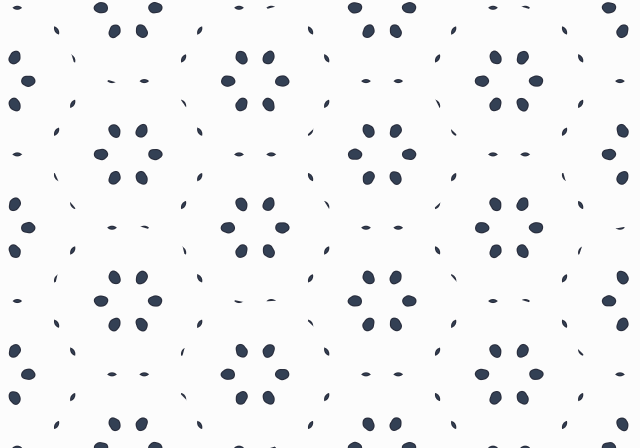
A Shadertoy shader for this pattern:

```glsl
const float PI = 3.14159265;
const float SPACING = 0.3273;                  // distance between rosette centres
const vec2 ORIGIN = vec2(0.5695, 0.8190);
const vec3 PAPER = vec3(0.99);
const vec3 FILL = vec3(0.20, 0.25, 0.33);
const vec3 INK = vec3(0.16, 0.18, 0.24);

float hash(vec2 p) {
    vec3 q = fract(p.xyx * vec3(0.1031, 0.1030, 0.0973));
    q += dot(q, q.yzx + 33.33);
    return fract((q.x + q.y) * q.z);
}

vec2 rotate(vec2 p, float angle) {
    float c = cos(angle), s = sin(angle);
    return vec2(c * p.x - s * p.y, s * p.x + c * p.y);
}

// Nearest centre of a triangular lattice
vec2 nearestCentre(vec2 p, float spacing) {
    vec2 cell = spacing * vec2(sqrt(3.0), 1.0);
    vec2 a = round(p / cell) * cell;
    vec2 b = (floor(p / cell) + 0.5) * cell;
    return distance(p, a) < distance(p, b) ? a : b;
}

// Direction of the closest of six spokes
float spokeAngle(vec2 p, float phase) {
    float stepAngle = PI / 3.0;
    return round((atan(p.y, p.x) - phase) / stepAngle) * stepAngle + phase;
}

float ellipse(vec2 p, vec2 radii) {
    float k = max(length(p / radii), 1e-4);
    float slope = max(length(p / (radii * radii)), 1e-2);
    return k * (k - 1.0) / slope;
}

// Pointed leaf: overlap of two discs, long axis along x
float leaf(vec2 p, float halfLength, float halfWidth) {
    float radius = (halfLength * halfLength + halfWidth * halfWidth) / (2.0 * halfWidth);
    return length(vec2(p.x, abs(p.y) + radius - halfWidth)) - radius;
}

float petals(vec2 p, float ring, vec2 radii, vec2 seed) {
    float angle = spokeAngle(p, 0.0);
    vec2 q = rotate(p, -angle) - vec2(ring, 0.0);
    float phase = 6.0 * hash(seed + round(10.0 * vec2(cos(angle), sin(angle))));
    float bearing = atan(q.y, q.x);
    float wobble = sin(3.0 * bearing + phase) + 0.6 * sin(5.0 * bearing - 2.0 * phase);
    return ellipse(q, radii) + 0.0004 * wobble;
}

// Paired slivers on the borders between rosettes, a few cut in half
float slivers(vec2 p, vec2 centre, float spacing, float offset) {
    float angle = spokeAngle(p, PI / 6.0);
    vec2 q = rotate(p, -angle) - vec2(0.5 * spacing, 0.0);
    float side = q.y < 0.0 ? -1.0 : 1.0;
    vec2 middle = centre + rotate(vec2(0.5 * spacing, side * offset), angle);
    float chance = hash(floor(middle / spacing * 40.0 + 0.5) + 200.0);
    vec2 local = vec2(q.y - side * offset, q.x);
    float d = leaf(local, 0.0105, 0.0045);

    // Both neighbouring cells must agree on the kept half
    float facing = sin(angle) < 0.0 ? -1.0 : 1.0;
    vec2 shared = local * facing;
    float tilt = 0.3 * sin(90.0 * chance);
    float cut = rotate(shared, tilt).y;
    if (chance < 0.16) d = max(d, cut);
    if (chance > 0.84) d = max(d, -cut);
    return d;
}

// Fill with a darker rim
vec3 paint(vec3 base, float d, float pixel) {
    vec3 tone = mix(FILL, INK, smoothstep(-0.0040, -0.0012, d));
    return mix(base, tone, clamp(0.5 - d / pixel, 0.0, 1.0));
}

void mainImage(out vec4 fragColor, in vec2 fragCoord) {
    float pixel = 1.0 / iResolution.y;
    vec2 p = fragCoord * pixel - ORIGIN;
    vec2 centre = nearestCentre(p, SPACING);
    vec2 local = p - centre;
    vec2 seed = round(centre / SPACING * 20.0) + 300.0;

    vec3 color = PAPER;
    color = paint(color, petals(local, 0.0605, vec2(0.0160, 0.0125), seed), pixel);
    color = paint(color, slivers(local, centre, SPACING, 0.0360), pixel);
    fragColor = vec4(color, 1.0);
}
```
